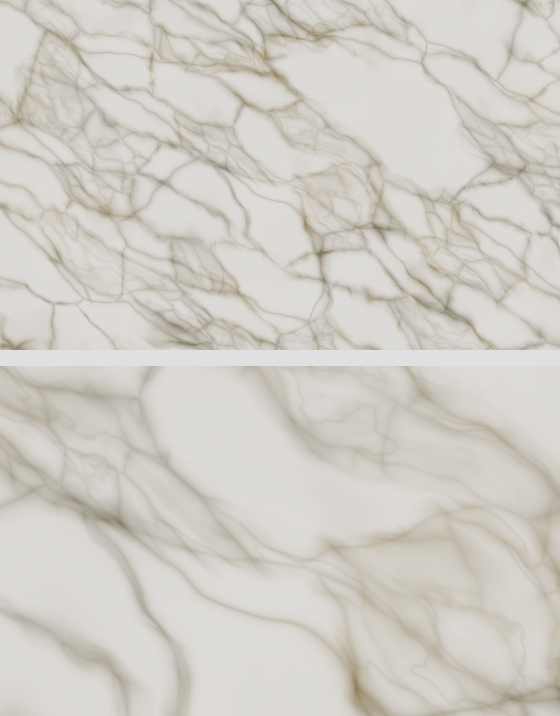
Top: the whole. Bottom: its middle third, enlarged.
Write a WebGL 2 fragment shader that draws this texture.

```glsl
#version 300 es
precision highp float;

uniform vec2 u_resolution;
out vec4 fragColor;

// Lengths are fractions of the canvas height
const float GRAIN_ANGLE = -0.66;
const float MID_TURN = 0.14;
const float STRETCH = 0.4;
const float SLAB_SIZE = 0.23;
const float MID_SIZE = 0.105;
const float FINE_SIZE = 0.046;
const float SLAB_BROKEN = 0.56;
const float MID_BROKEN = 0.48;
const float WARP = 0.075;
const float SLAB_VEIN = 0.50;
const float MID_VEIN = 0.58;
const float FINE_VEIN = 0.42;
const float WISP = 0.22;
const float CLOUD = 0.30;
const float BLOT = 0.75;
const vec3 WHITE = vec3(0.868, 0.860, 0.848);
const vec3 GREY_STAIN = vec3(0.228, 0.238, 0.288);
const vec3 TAN_STAIN = vec3(0.198, 0.238, 0.325);

vec2 hash2(vec2 p) {
    vec3 h = fract(p.xyx * vec3(0.1031, 0.1030, 0.0973));
    h += dot(h, h.yzx + 33.33);
    return fract((h.xx + h.yz) * h.zy);
}

vec2 rotate(vec2 p, float angle) {
    float c = cos(angle), s = sin(angle);
    return vec2(c * p.x + s * p.y, c * p.y - s * p.x);
}

float corner(vec2 cell, vec2 offset, vec2 f) {
    return dot(hash2(cell + offset) * 2.0 - 1.0, f - offset);
}

float gradientNoise(vec2 p) {
    vec2 i = floor(p), f = fract(p);
    vec2 u = f * f * f * (f * (f * 6.0 - 15.0) + 10.0);
    float low = mix(corner(i, vec2(0, 0), f), corner(i, vec2(1, 0), f), u.x);
    float high = mix(corner(i, vec2(0, 1), f), corner(i, vec2(1, 1), f), u.x);
    return mix(low, high, u.y);
}

float fbm(vec2 p) {
    float sum = 0.0, amp = 1.0;
    for (int i = 0; i < 4; i++) {
        sum += amp * gradientNoise(p);
        p = rotate(p, 0.6) * 2.03 + 17.3;
        amp *= 0.5;
    }
    return sum;
}

// Elongated Voronoi cells: x = distance to the border, yz = cell id
vec3 cells(vec2 p, float size) {
    vec2 axes = vec2(STRETCH, 1.0);
    vec2 q = p * axes / size;
    vec2 i = floor(q), f = fract(q), home = vec2(0), toHome = vec2(0);
    float nearest = 9.0;
    for (int y = -1; y <= 1; y++)
    for (int x = -1; x <= 1; x++) {
        vec2 g = vec2(x, y);
        vec2 r = g + hash2(i + g) - f;
        if (dot(r, r) < nearest) {
            nearest = dot(r, r);
            home = g;
            toHome = r;
        }
    }
    float border = 9.0;
    for (int y = -2; y <= 2; y++)
    for (int x = -2; x <= 2; x++) {
        vec2 g = home + vec2(x, y);
        vec2 r = g + hash2(i + g) - f;
        vec2 gap = r - toHome;
        if (dot(gap, gap) > 1e-5) {
            vec2 n = normalize(gap);
            border = min(border, dot(0.5 * (r + toHome), n) / length(n * axes));
        }
    }
    return vec3(border * size, i + home);
}

// 1 in broken cells and along the rim of whole ones
float shattered(vec3 cell, float share, float rim) {
    float whole = step(share, hash2(cell.yz + 71.0).x);
    return 1.0 - whole * smoothstep(0.0, rim, cell.x);
}

void main() {
    vec2 p = rotate(gl_FragCoord.xy / u_resolution.y, GRAIN_ANGLE) + 4.0;
    vec2 q = p + WARP * vec2(fbm(p * 3.0), fbm(p * 3.0 + 40.0));

    // Slow variations of vein weight and activity
    float weight = smoothstep(-0.35, 0.45, fbm(p * 4.0 + 9.0));
    float zone = smoothstep(-0.3, 0.3, fbm(p * vec2(1.4, 2.8) + 23.0));

    // Nested networks of cells
    vec3 slab = cells(q, SLAB_SIZE);
    vec3 mid = cells(rotate(q, MID_TURN) + 5.0, MID_SIZE);
    vec3 fine = cells(rotate(q, -MID_TURN) + 11.0, FINE_SIZE);
    float broken = shattered(slab, SLAB_BROKEN, mix(0.015, 0.075, zone));
    float crushed = broken * shattered(mid, MID_BROKEN, 0.022);

    // Veins, wisps and clouds
    float stain = 0.025 + 0.05 * fbm(q * 7.0);
    stain += SLAB_VEIN * exp(-slab.x / mix(0.003, 0.010, weight));
    stain += MID_VEIN * broken * mix(0.45, 1.0, weight) * exp(-mid.x / mix(0.003, 0.011, weight));
    stain += FINE_VEIN * crushed * mix(0.35, 1.0, zone) * exp(-fine.x / 0.0055);
    stain += WISP * crushed * exp(-abs(fbm(q * vec2(6.0, 15.0))) / 0.055);
    stain += CLOUD * crushed * mix(0.4, 1.0, zone) * smoothstep(-0.25, 0.5, fbm(q * vec2(8.0, 17.0) + 31.0));

    // Dark deposits at the seams and faint patches in the white
    float deposit = smoothstep(0.22, 0.55, fbm(p * vec2(4.0, 6.0) + 57.0));
    stain += BLOT * deposit * broken * exp(-min(slab.x, mid.x) / 0.011);
    stain += 0.10 * smoothstep(0.2, 0.5, fbm(q * 5.0 + 83.0));

    float warmth = smoothstep(-0.3, 0.4, fbm(p * 3.5 + 67.0));
    vec3 color = WHITE - clamp(stain, 0.0, 1.6) * mix(GREY_STAIN, TAN_STAIN, warmth);
    fragColor = vec4(color, 1.0);
}
```
